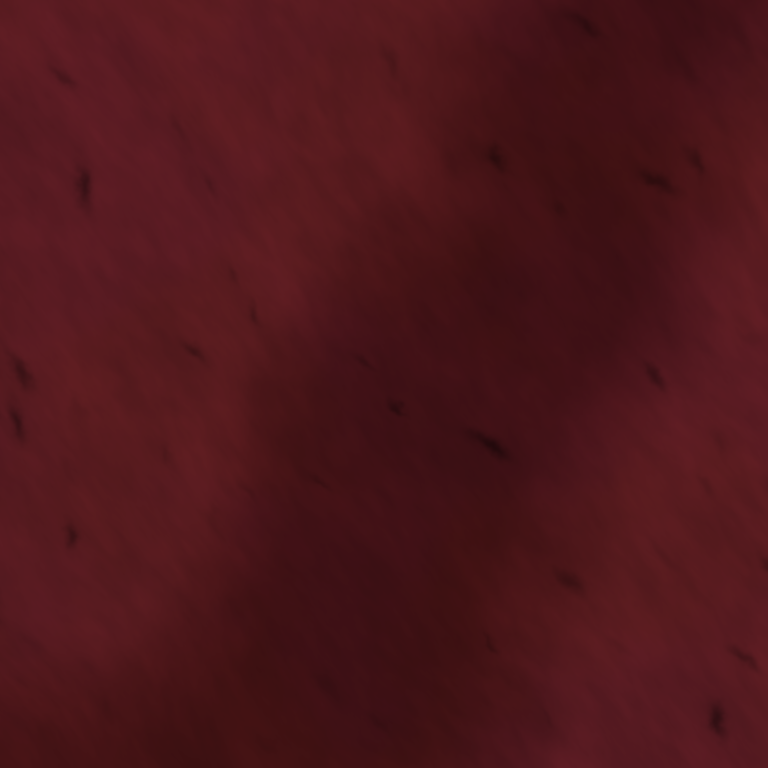
This texture is drawn by a Shadertoy shader. Its source:

```glsl
const vec3 SHADE_COLOR = vec3(0.250, 0.068, 0.072);
const vec3 MID_COLOR   = vec3(0.285, 0.080, 0.090);
const vec3 LIGHT_COLOR = vec3(0.352, 0.108, 0.122);
const vec3 PLUM_TINT   = vec3(-0.004, -0.003, 0.011);
const float FIBER_ANGLE = -0.95;      // radians, falling to the right
const float FIBER_CONTRAST = 0.065;
const float MOTTLE_CONTRAST = 0.10;
const float SPOT_CELLS = 10.0;        // cells across the canvas
const float SPOT_CHANCE = 0.50;
const float SPOT_DEPTH = 0.44;
const vec2 SPOT_SIZE = vec2(0.025, 0.0085);
const float BAND_BASE = 0.40;         // centre of the shaded fold at the bottom
const float BAND_SLOPE = 0.43;
const vec2 BAND_EDGE = vec2(0.05, 0.36);

float hash(vec2 p) {
    vec3 q = fract(vec3(p.xyx) * 0.1031);
    q += dot(q, q.yzx + 33.33);
    return fract((q.x + q.y) * q.z);
}

float noise(vec2 p) {
    vec2 i = floor(p), f = fract(p);
    f = f * f * f * (f * (f * 6.0 - 15.0) + 10.0);
    return mix(mix(hash(i), hash(i + vec2(1, 0)), f.x),
               mix(hash(i + vec2(0, 1)), hash(i + vec2(1, 1)), f.x), f.y);
}

float fbm(vec2 p) {
    float sum = 0.0, amplitude = 0.5;
    for (int i = 0; i < 4; i++) {
        sum += amplitude * noise(p);
        p = mat2(1.6, 1.2, -1.2, 1.6) * p + 17.3;
        amplitude *= 0.5;
    }
    return sum / 0.9375;
}

// Coordinates along and across a direction
vec2 alongAcross(vec2 p, float angle) {
    vec2 d = vec2(cos(angle), sin(angle));
    return vec2(dot(p, d), dot(p, vec2(-d.y, d.x)));
}

// Broad light on both sides of a slanted dark fold
float foldLight(vec2 p) {
    float center = BAND_BASE + BAND_SLOPE * p.y;
    float offset = p.x - center + 0.20 * (fbm(p * 3.0 + 4.0) - 0.5);
    float light = smoothstep(BAND_EDGE.x, BAND_EDGE.y, abs(offset));
    float corner = smoothstep(0.26, 0.0, p.y) * smoothstep(0.65, 0.2, p.x);
    return light * (1.0 - 0.75 * corner);
}

// Scattered soft dark dents, elongated along the fibers
float darkSpots(vec2 p) {
    vec2 warp = vec2(fbm(p * 32.0), fbm(p * 32.0 + 50.0)) - 0.5;
    vec2 q = p + 0.022 * warp;
    vec2 cell = floor(q * SPOT_CELLS);
    float depth = 0.0;
    for (int y = -1; y <= 1; y++)
    for (int x = -1; x <= 1; x++) {
        vec2 id = cell + vec2(x, y) + 100.0;
        if (hash(id + 7.0) > SPOT_CHANCE) continue;
        vec2 jitter = vec2(hash(id + 21.0), hash(id + 43.0));
        vec2 center = (id - 100.0 + jitter) / SPOT_CELLS;
        float angle = FIBER_ANGLE + 0.9 * (hash(id + 65.0) - 0.5);
        float size = mix(0.55, 1.1, hash(id + 87.0));
        vec2 d = alongAcross(q - center, angle) / (SPOT_SIZE * size);
        float strength = hash(id + 109.0);
        depth += mix(0.15, 1.0, strength * strength) * exp(-dot(d, d));
    }
    return min(depth, 1.0);
}

void mainImage(out vec4 fragColor, in vec2 fragCoord) {
    vec2 p = fragCoord / iResolution.xy;

    // Fold shading through three wine tones
    float light = foldLight(p);
    vec3 color = mix(SHADE_COLOR, MID_COLOR, smoothstep(0.0, 0.4, light));
    color = mix(color, LIGHT_COLOR, smoothstep(0.25, 0.95, light));
    color += PLUM_TINT * smoothstep(0.4, 0.7, fbm(p * 4.0 + 30.0));

    // Brushed fibers and cloudy mottling
    vec2 bend = 0.03 * vec2(noise(p * 5.0), noise(p * 5.0 + 9.0));
    vec2 fiber = alongAcross(p + bend, FIBER_ANGLE);
    float fine = fbm(fiber * vec2(24.0, 62.0) + 80.0) - 0.5;
    float cloudy = fbm(fiber * vec2(6.0, 13.0) + 60.0) - 0.5;
    color *= 1.0 + 2.0 * (FIBER_CONTRAST * fine + MOTTLE_CONTRAST * cloudy);

    // Dents
    color *= 1.0 - SPOT_DEPTH * darkSpots(p);
    fragColor = vec4(color, 1.0);
}
```
